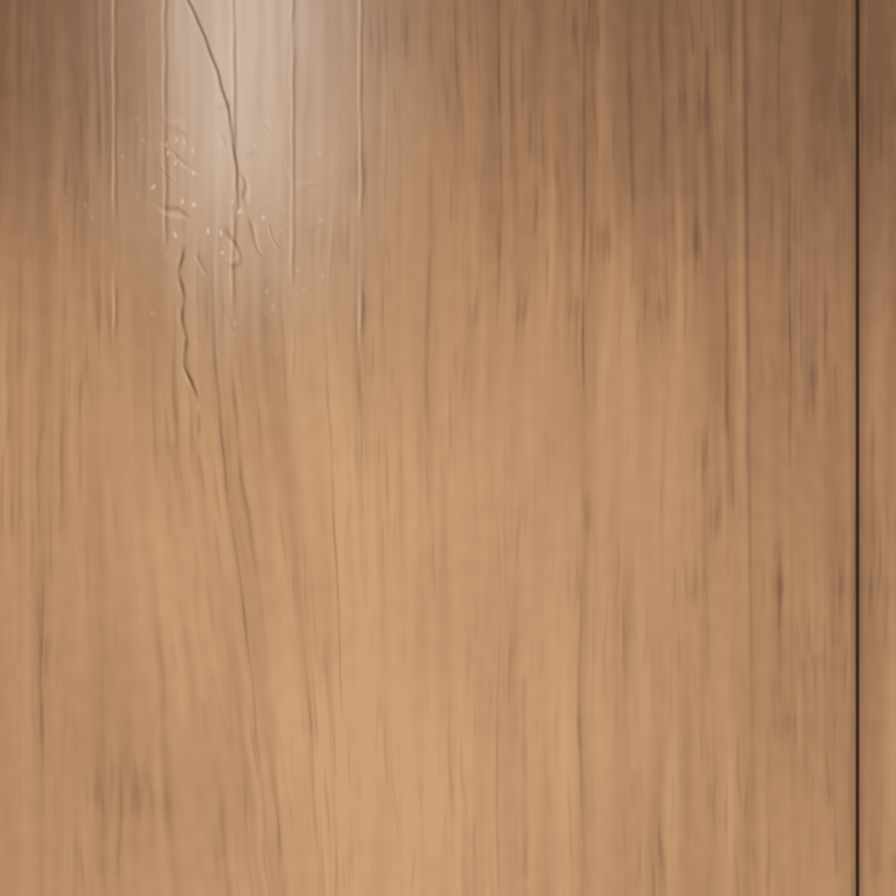
This texture is drawn by a Shadertoy shader. Its source:

```glsl
// Varnished wood panel with fine vertical grain, a glossy dented patch and a dark plank seam.

float hash(vec2 p) {
    vec3 q = fract(vec3(p.xyx) * 0.1031);
    q += dot(q, q.yzx + 33.33);
    return fract((q.x + q.y) * q.z);
}

vec2 gradient(vec2 cell) {
    float angle = 6.2832 * hash(cell);
    return vec2(cos(angle), sin(angle));
}

float gradientNoise(vec2 p) {
    vec2 i = floor(p), f = p - i;
    vec2 u = f * f * f * (f * (f * 6.0 - 15.0) + 10.0);
    vec2 e = vec2(1, 0);
    float low = mix(dot(gradient(i), f), dot(gradient(i + e), f - e), u.x);
    float high = mix(dot(gradient(i + e.yx), f - e.yx), dot(gradient(i + 1.0), f - 1.0), u.x);
    return 1.4 * mix(low, high, u.y);
}

float bell(float d, float width) {
    return exp(-d * d / (width * width));
}

float band(float lo, float hi, float soft, float v) {
    return smoothstep(lo - soft, lo + soft, v) * (1.0 - smoothstep(hi - soft, hi + soft, v));
}

void mainImage(out vec4 fragColor, in vec2 fragCoord) {
    vec2 p = fragCoord / iResolution.xy;
    float x = p.x, y = p.y;

    // Grain coordinate: leans right towards the bottom left of centre
    float lean = bell(x - 0.28, 0.11) * (1.0 - smoothstep(0.4, 0.85, y));
    float u = x + 0.11 * (y - 0.6) * lean;
    u += 0.004 * gradientNoise(vec2(x * 5.0, y * 3.0));
    u += (0.0008 + 0.002 * lean) * gradientNoise(vec2(x * 25.0, y * 14.0));

    // Broad light falloff
    float tone = 0.62 + 0.36 * bell(x - 0.45, 0.22) * bell(y - 0.15, 0.5);
    tone -= 0.56 * smoothstep(0.5, 1.05, y);
    tone -= 0.32 * smoothstep(0.6, 0.95, x) * smoothstep(-0.3, 0.9, y);
    tone -= 0.28 * bell(x, 0.12) * smoothstep(0.45, 1.0, y);
    tone += 0.14 * gradientNoise(p * vec2(6.0, 4.0));

    // Soft bands, then fine fibres that fade in and out along their length
    float presence = smoothstep(-0.35, 0.45, gradientNoise(vec2(u * 16.0, y * 5.0 + 20.0)));
    float fibre = gradientNoise(vec2(u * 105.0, y * 4.0 + 3.0));
    float pores = max(gradientNoise(vec2(u * 150.0, y * 13.0)) - 0.16, 0.0);
    tone += 0.15 * gradientNoise(vec2(u * 18.0, y * 1.5));
    tone += 0.15 * gradientNoise(vec2(u * 50.0, y * 2.5 + 7.0));
    tone += 0.22 * presence * fibre;
    tone += 0.03 - 0.32 * pores * (0.4 + presence);
    tone += 0.06 * gradientNoise(p * vec2(60.0, 45.0));

    // Reflected light at the upper left
    float gloss = bell(x - 0.27, 0.15) * smoothstep(0.48, 0.93, y);
    gloss *= mix(0.65, 1.0, smoothstep(0.178, 0.196, x));
    gloss *= 1.0 + 0.16 * gradientNoise(vec2(x * 14.0, y * 7.0)) + 0.12 * fibre;

    // Sparse long veins that break up and fade
    float glint = 0.0, groove = 0.0;
    for (int i = 0; i < 24; i++) {
        float k = float(i);
        float center = (k + 0.05 + 0.9 * hash(vec2(k, 4.0))) / 24.0;
        float d = u - center - 0.003 * gradientNoise(vec2(k * 7.3, y * 6.0));
        float strength = smoothstep(-0.15, 0.5, gradientNoise(vec2(k * 3.7, y * 2.8)));
        strength *= 0.75 + 0.8 * gradientNoise(vec2(k * 5.3, y * 17.0));
        float width = mix(0.0016, 0.0036, hash(vec2(k, 9.0)));
        tone -= (0.32 + 0.15 * lean) * strength * bell(d, width);
        glint += strength * bell(d - 0.004, 0.002) * 0.4 * gloss;
    }

    // Interrupted raised edges in the varnish
    for (int i = 0; i < 5; i++) {
        float k = float(i);
        float center = 0.108 + 0.07 * k + 0.025 * hash(vec2(k, 31.0));
        float d = x - center - 0.0015 * gradientNoise(vec2(k * 4.3, y * 22.0));
        float edge = smoothstep(0.55, 0.9, y + 0.4 * gradientNoise(vec2(k * 2.7, y * 13.0)));
        glint += 0.3 * edge * bell(d, 0.0018);
        groove += 0.45 * edge * bell(d - 0.004, 0.002);
    }

    // Pale stripe with a dark side on the right
    float stripe = x - 0.824 - 0.01 * (1.0 - y);
    tone += 0.2 * bell(stripe, 0.004) * smoothstep(0.2, 0.6, y);
    tone -= 0.28 * bell(stripe - 0.007, 0.0025) * smoothstep(0.0, 0.4, y);

    // Thin curved crack and the broken split below it
    float wobble = 0.003 * gradientNoise(vec2(y * 28.0, 2.0));
    float rise = max(y - 0.78, 0.0) / 0.22;
    float crack = x - 0.265 + 0.055 * rise * rise - wobble;
    float split = x - 0.224 + 0.02 * smoothstep(0.51, 0.64, y) - 2.0 * wobble;
    float gaps = clamp(0.6 + 1.3 * gradientNoise(vec2(y * 32.0, 8.0)), 0.0, 1.2);
    float crackSpan = band(0.77, 1.2, 0.04, y), splitSpan = band(0.53, 0.74, 0.03, y) * gaps;
    groove += 0.85 * crackSpan * bell(crack, 0.002) + 1.1 * splitSpan * bell(split, 0.0022);
    glint += 0.25 * gaps * (crackSpan * bell(crack + 0.004, 0.002) + splitSpan * bell(split + 0.004, 0.002));

    // Short wrinkles: thin contour lines of a slanted noise, lit on one side
    vec2 q = p + 0.008 * vec2(gradientNoise(p * 20.0), gradientNoise(p * 20.0 + 40.0));
    float wrinkle = gradientNoise(vec2(q.x * 26.0 + q.y * 13.0, q.y * 17.0));
    float patchy = smoothstep(-0.05, 0.3, gradientNoise(q * 24.0 + 9.0));
    float dented = patchy * bell(x - 0.25, 0.075) * bell(y - 0.77, 0.085);
    groove += 0.6 * dented * bell(wrinkle, 0.07);
    glint += 0.4 * dented * bell(wrinkle - 0.15, 0.07);

    // Clustered specular beads
    vec2 cell = floor(q * 80.0), f = fract(q * 80.0) - 0.5;
    f += 0.5 * (vec2(hash(cell + 11.0), hash(cell + 23.0)) - 0.5);
    float bead = step(0.86, hash(cell)) * (1.0 - smoothstep(0.05, 0.27, length(f * vec2(1.0, 0.7))));
    float cluster = smoothstep(-0.2, 0.2, gradientNoise(p * 18.0 + 5.0));
    glint += 0.6 * bead * cluster * bell(x - 0.24, 0.12) * bell(y - 0.77, 0.12);

    // Wood colours, then varnish light and shadow
    vec3 darkWood = vec3(0.55, 0.405, 0.30), midWood = vec3(0.69, 0.52, 0.38), paleWood = vec3(0.79, 0.62, 0.455);
    vec3 color = mix(darkWood, midWood, clamp(tone * 2.0, -0.4, 1.0));
    color = mix(color, paleWood, clamp(tone * 2.0 - 1.0, 0.0, 1.1));
    color = mix(color, vec3(0.81, 0.715, 0.64), clamp(gloss * 0.92, 0.0, 0.95));
    color = mix(color, vec3(0.42, 0.29, 0.20), clamp(groove * 0.65, 0.0, 0.8));
    color = mix(color, vec3(0.90, 0.82, 0.74), clamp(glint, 0.0, 0.75));

    // Seam between planks
    float seam = abs(x - 0.957);
    color *= 1.0 - 0.15 * bell(seam, 0.008);
    color = mix(vec3(0.24, 0.15, 0.10), color, smoothstep(0.0005, 0.0032, seam));
    fragColor = vec4(color, 1.0);
}
```
